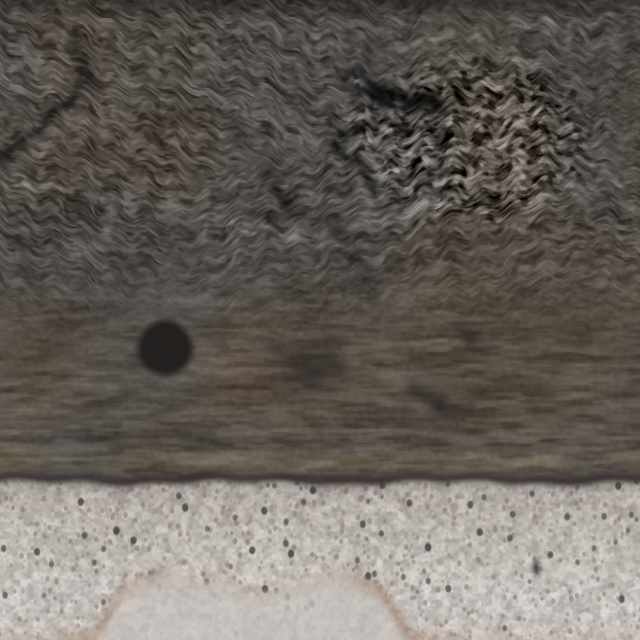
Give the GLSL for this texture, as a Shadertoy shader.

```glsl
// Fibrous dark brown slab with stains and scratches above a pale speckled ground.

vec2 hash2(vec2 p) {
  vec3 q = fract(p.xyx * vec3(0.1031, 0.103, 0.0973));
  q += dot(q, q.yzx + 33.33);
  return fract((q.xx + q.yz) * q.zy);
}

// Smooth cellular noise: random cell values blended by distance
float cells(vec2 p) {
  vec2 base = floor(p);
  float total = 0.0, weights = 0.0;
  for (int k = 0; k < 9; k++) {
    vec2 id = base + vec2(k % 3 - 1, k / 3 - 1);
    vec2 d = id + 0.15 + 0.7 * hash2(id) - p;
    float w = exp(-6.0 * dot(d, d));
    total += w * hash2(id + 71.0).x;
    weights += w;
  }
  return total / weights - 0.5;
}

// Streaks lying along an angle
float fibres(vec2 p, float angle, vec2 scale) {
  float c = cos(angle), s = sin(angle);
  vec2 q = vec2(c * p.x + s * p.y, c * p.y - s * p.x) * scale + 40.0;
  return 0.55 * cells(q) + 0.5 * cells(q * 2.1);
}

// Scattered specks; density is the share of occupied cells
float specks(vec2 p, float scale, float density) {
  vec2 q = p * scale, base = floor(q);
  float cover = 0.0;
  for (int k = 0; k < 9; k++) {
    vec2 id = base + vec2(k % 3 - 1, k / 3 - 1), rnd = hash2(id + 9.0);
    float d = length((q - id - hash2(id + 53.0)) * vec2(1.15, 0.9));
    float r = mix(0.15, 0.36, rnd.y);
    float spot = 1.0 - smoothstep(r - 0.13, r + 0.13, d);
    cover = max(cover, spot * step(rnd.x, density) * mix(0.4, 1.0, rnd.y));
  }
  return cover;
}

float bell(float x, float centre, float width) {
  float d = (x - centre) / width;
  return exp(-d * d);
}

float stain(vec2 p, float x, float y, vec2 radius) {
  return bell(p.x, x, radius.x) * bell(p.y, y, radius.y);
}

// Soft line between the points ends.xy and ends.zw
float stroke(vec2 p, vec4 ends, float width) {
  vec2 ab = ends.zw - ends.xy, ap = p - ends.xy;
  float t = clamp(dot(ap, ab) / dot(ab, ab), 0.0, 1.0);
  return bell(length(ap - ab * t), 0.0, width);
}

vec3 grainColour(vec2 p, vec2 w) {
  float upper = smoothstep(0.42, 0.68, p.y);
  float rough = 1.0 - smoothstep(0.65, 1.15, length((w - vec2(0.73, 0.785)) / vec2(0.21, 0.135)));
  float level = fibres(p, 0.0, vec2(17, 85));
  float falling = fibres(w, -0.42, vec2(42, 125));
  float rising = fibres(w, 0.36, vec2(42, 115));
  float tilt = smoothstep(-0.15, 0.2, cells(p * 4.0 + 3.0) + 0.35 * (p.x - 0.5));
  float grain = mix(level * 0.17, mix(falling, rising, tilt) * 0.32, upper);
  grain += rough * (0.32 * rising + 0.38 * cells(w * vec2(95, 120)));
  grain += cells(p * vec2(9, 14)) * 0.045 + cells(p * 150.0) * 0.035;
  vec3 col = mix(vec3(0.335, 0.307, 0.28), vec3(0.312, 0.29, 0.268), upper) + grain;
  col += cells(p * 6.0 + 20.0) * vec3(0.025, 0, -0.02);
  return col * (1.0 - 0.28 * smoothstep(0.96, 1.0, p.y));
}

vec3 slab(vec2 p, float edge) {
  vec2 w = p + 0.005 * (sin(p.yx * vec2(51, 43)) + 0.8 * sin(p.yx * vec2(117, 131)));
  vec3 col = grainColour(p, w);

  // Dark creases
  float crease = stroke(w, vec4(0, 0.75, 0.14, 0.873), 0.009);
  crease += 0.6 * stroke(w, vec4(0.14, 0.873, 0.12, 0.93), 0.014);
  crease += 0.55 * stroke(w, vec4(0.38, 0.78, 0.435, 0.69), 0.013);
  crease += 0.5 * stroke(w, vec4(0.435, 0.69, 0.53, 0.635), 0.013);
  crease += 0.4 * stroke(w, vec4(0.53, 0.635, 0.58, 0.54), 0.018);
  crease += 0.75 * stroke(w, vec4(0.53, 0.79, 0.575, 0.715), 0.014);
  crease += 0.5 * stroke(w, vec4(0.575, 0.715, 0.79, 0.68), 0.012);
  col *= 1.0 - 0.45 * min(crease, 1.0);

  // Pit with a glinting rim
  float pit = stroke(w, vec4(0.56, 0.875, 0.6, 0.835), 0.019);
  pit = max(pit, stroke(w, vec4(0.585, 0.862, 0.67, 0.838), 0.017));
  float glint = stroke(w, vec4(0.558, 0.872, 0.568, 0.865), 0.009);
  glint += 0.6 * stroke(w, vec4(0.565, 0.845, 0.625, 0.815), 0.006);
  col = col * (1.0 - 0.75 * pit) + 0.38 * glint * (0.65 + cells(p * 130.0));

  // Pale scratches
  float scratch = stroke(w, vec4(0, 0.718, 0.17, 0.692), 0.0045);
  scratch += 0.6 * stroke(w, vec4(0.17, 0.692, 0.37, 0.652), 0.004);
  scratch += 0.8 * stroke(w, vec4(0.37, 0.652, 0.55, 0.61), 0.0045);
  scratch += 0.8 * stroke(w, vec4(0.61, 0.925, 0.76, 0.95), 0.005);
  scratch += 0.9 * stroke(w, vec4(0.76, 0.95, 1, 0.98), 0.004);
  col += 0.15 * scratch * (0.7 + cells(p * 45.0));

  // Soft stains and a hooked mark
  float soft = 0.65 * stain(w, 0.487, 0.425, vec2(0.034, 0.03));
  soft += 0.3 * stain(w, 0.53, 0.425, vec2(0.018));
  soft += 0.3 * stain(w, 0.43, 0.453, vec2(0.025, 0.012));
  soft += 0.55 * stain(w, 0.728, 0.475, vec2(0.014));
  soft += 0.28 * stain(w, 0.305, 0.315, vec2(0.06, 0.02));
  soft += 0.25 * stain(w, 0.31, 0.39, vec2(0.025, 0.012));
  soft += 0.55 * stroke(p, vec4(0.645, 0.393, 0.685, 0.368), 0.012);
  soft += 0.45 * stroke(p, vec4(0.688, 0.363, 0.735, 0.364), 0.009);
  col = mix(col, vec3(0.15, 0.145, 0.14), min(soft, 0.8));

  // Solid drop, narrower at the top
  vec2 d = p - vec2(0.258, 0.457);
  d.x /= 1.0 - 4.0 * clamp(d.y, 0.0, 0.1);
  col = mix(col, vec3(0.125, 0.117, 0.11), 0.95 - 0.95 * smoothstep(0.034, 0.053, length(d)));

  // Olive ledge and purple-brown lip
  float ledge = bell(p.y, edge + 0.034, 0.013) * (0.8 + cells(p * vec2(14, 50)));
  col += vec3(0.075, 0.072, 0.045) * ledge;
  return mix(col, vec3(0.23, 0.195, 0.2), 0.8 * bell(p.y, edge + 0.005, 0.009));
}

vec3 ground(vec2 p, float edge) {
  vec3 col = mix(vec3(0.775, 0.752, 0.735), vec3(0.71, 0.685, 0.66), smoothstep(0.06, 0.235, p.y));
  // Clean mound with a rusty rim
  float top = 0.1 * smoothstep(0.12, 0.23, p.x) * (1.0 - smoothstep(0.56, 0.66, p.x));
  top += 0.005 * sin(p.x * 75.0) - 0.025 * bell(p.x, 0.41, 0.06);
  float dirt = smoothstep(-0.012, 0.012, p.y - top);
  float flank = bell(p.x, 0.15, 0.07) + bell(p.x, 0.62, 0.07) + 0.25;
  col -= vec3(0.07, 0.11, 0.14) * flank * bell(p.y, top, 0.018);
  // Mottling and specks
  col += (cells(p * 95.0) * 0.13 + cells(p * 190.0) * 0.1) * (0.35 + 0.65 * dirt);
  dirt = mix(0.18, 1.0, dirt);
  col = mix(col, vec3(0.5, 0.45, 0.41), 0.55 * dirt * specks(p, 85.0, 0.34));
  col = mix(col, vec3(0.23, 0.22, 0.22), 0.8 * dirt * specks(p + 3.0, 62.0, 0.11));
  col = mix(col, vec3(0.17), 0.75 * stain(p, 0.838, 0.112, vec2(0.006, 0.013)));
  return col * (1.0 - 0.12 * bell(p.y, edge, 0.018));
}

void mainImage(out vec4 fragColor, in vec2 fragCoord) {
  vec2 p = fragCoord / iResolution.xy;
  float edge = 0.242 + 0.007 * abs(sin(p.x * 9.5 + 1.2)) + 0.002 * sin(p.x * 61.0);
  float above = smoothstep(-0.009, 0.006, p.y - edge);
  vec3 col = mix(ground(p, edge), slab(p, edge), above);
  fragColor = vec4(clamp(col, 0.0, 1.0), 1);
}
```
